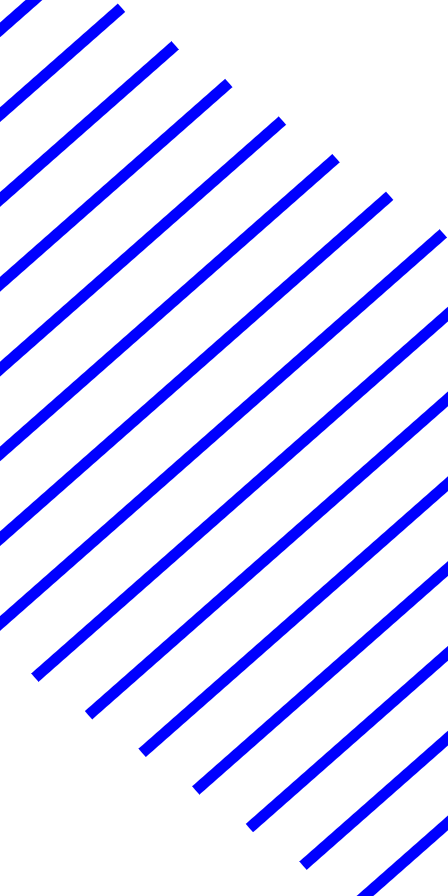
Write a Shadertoy shader that draws this pattern.

```glsl
// Staggered diagonal blue bars with square ends on a white ground.

// Lengths are in canvas widths, measured from the canvas centre.
const float TILT = 0.7217;          // bar angle in radians
const float SPACING = 0.1421;       // distance between bar centre lines
const float STAGGER = 0.0344;       // slide along the tilt per bar
const vec2 HALF_SIZE = vec2(0.687, 0.0124);
const vec2 FIRST_CENTRE = vec2(-0.003, -0.0362);
const vec3 GROUND = vec3(1.0);
const vec3 INK = vec3(0.0, 0.0, 1.0);

float boxDistance(vec2 p, vec2 halfSize) {
    vec2 q = abs(p) - halfSize;
    return length(max(q, 0.0)) + min(max(q.x, q.y), 0.0);
}

void mainImage(out vec4 fragColor, in vec2 fragCoord) {
    float pixel = 1.0 / iResolution.x;
    vec2 p = (fragCoord - 0.5 * iResolution.xy) * pixel;

    // Axes along and across the bars, counting bars downward
    vec2 along = vec2(cos(TILT), sin(TILT));
    vec2 across = vec2(along.y, -along.x);
    vec2 q = vec2(dot(p, along), dot(p, across)) - FIRST_CENTRE;

    // Fold to the nearest bar and undo its stagger
    float bar = floor(q.y / SPACING + 0.5);
    q -= bar * vec2(STAGGER, SPACING);

    float d = boxDistance(q, HALF_SIZE);
    float coverage = clamp(0.5 - d / pixel, 0.0, 1.0);
    fragColor = vec4(mix(GROUND, INK, coverage), 1.0);
}
```
